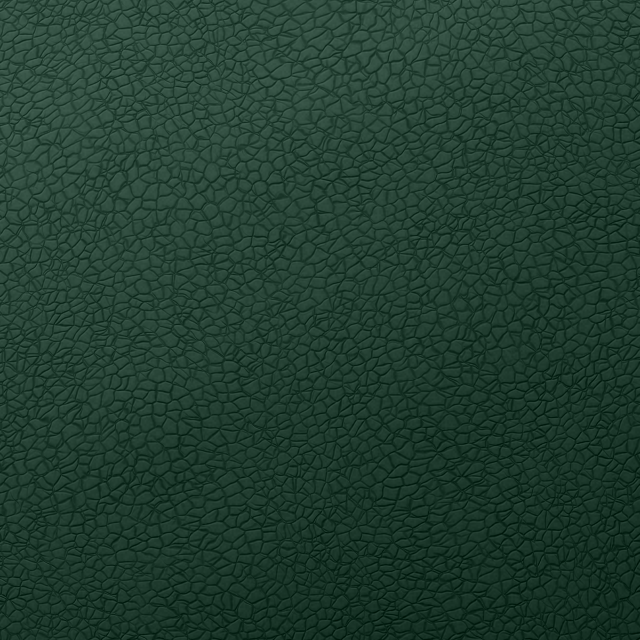
Reproduce this texture procedurally as a WebGL 1 fragment shader.

```glsl
precision highp float;

uniform vec2 u_resolution;

const vec3 SHADE_GREEN = vec3(0.072, 0.176, 0.127);
const vec3 LIT_GREEN = vec3(0.232, 0.346, 0.292);
const vec2 LIGHT_DIR = vec2(-0.35, 0.94);

float hash(vec2 p) {
  vec3 q = fract(p.xyx * vec3(0.1031, 0.1030, 0.0973));
  q += dot(q, q.yzx + 33.33);
  return fract((q.x + q.y) * q.z);
}

vec2 hash2(vec2 p) {
  return vec2(hash(p), hash(p + 57.3));
}

float noise(vec2 p) {
  vec2 cell = floor(p);
  vec2 f = fract(p);
  f = f * f * (3.0 - 2.0 * f);
  float low = mix(hash(cell), hash(cell + vec2(1.0, 0.0)), f.x);
  float high = mix(hash(cell + vec2(0.0, 1.0)), hash(cell + 1.0), f.x);
  return mix(low, high, f.y);
}

vec2 rotate(vec2 p, float angle) {
  float c = cos(angle);
  float s = sin(angle);
  return vec2(c * p.x + s * p.y, c * p.y - s * p.x);
}

vec2 cellPoint(vec2 cell, float jitter) {
  return cell + 0.5 + jitter * (hash2(cell) - 0.5);
}

// Distance to the nearest border between Voronoi cells
float borderDistance(vec2 p, float jitter) {
  vec2 home = floor(p);
  vec2 nearest = vec2(0.0);
  float best = 100.0;
  for (int y = -1; y <= 1; y++) {
    for (int x = -1; x <= 1; x++) {
      vec2 toPoint = cellPoint(home + vec2(float(x), float(y)), jitter) - p;
      float d = dot(toPoint, toPoint);
      if (d < best) {
        best = d;
        nearest = toPoint;
      }
    }
  }
  float border = 10.0;
  for (int y = -2; y <= 2; y++) {
    for (int x = -2; x <= 2; x++) {
      vec2 toPoint = cellPoint(home + vec2(float(x), float(y)), jitter) - p;
      vec2 across = toPoint - nearest;
      if (dot(across, across) > 0.0001) {
        border = min(border, dot(0.5 * (nearest + toPoint), normalize(across)));
      }
    }
  }
  return border;
}

// Surface height: 1 on the grains, 0 at the bottom of the creases
float leatherHeight(vec2 uv) {
  vec2 bend = vec2(noise(uv * 5.0), noise(uv * 5.0 + 31.0)) - 0.5;
  vec2 wobble = vec2(noise(uv * 80.0), noise(uv * 80.0 + 17.0)) - 0.5;
  vec2 p = uv + 0.05 * bend + 0.006 * wobble;

  float grain = borderDistance(rotate(p, 0.42) * vec2(47.0, 63.0), 0.85);
  float wrinkle = borderDistance(rotate(p, 1.05) * vec2(42.0, 33.0) + 9.0, 0.9);

  float grainDepth = mix(0.55, 1.05, noise(uv * 32.0 + 5.0));
  float wrinkleDepth = 0.85 * smoothstep(0.2, 0.75, noise(uv * 36.0 + 71.0));
  float grainCrease = grainDepth * (1.0 - smoothstep(0.0, 0.16, grain));
  float wrinkleCrease = wrinkleDepth * (1.0 - smoothstep(0.0, 0.11, wrinkle));
  float dome = 0.2 * smoothstep(0.0, 0.4, grain);
  return 0.8 + dome - 0.9 * max(grainCrease, wrinkleCrease);
}

// Broad light falling from the upper left, with soft diagonal folds
float broadLight(vec2 uv) {
  float ramp = 0.34 + 0.72 * uv.y - 0.32 * uv.x;
  float folds = noise(rotate(uv, 0.45) * vec2(2.5, 7.0) + 3.0) - 0.5;
  return clamp(ramp + 0.18 * folds, 0.0, 1.0);
}

void main() {
  vec2 uv = gl_FragCoord.xy / min(u_resolution.x, u_resolution.y);
  float height = leatherHeight(uv);
  float slope = height - leatherHeight(uv + 0.0021 * LIGHT_DIR);
  float light = broadLight(uv);

  vec3 color = mix(SHADE_GREEN, LIT_GREEN, light);
  color -= vec3(0.086, 0.090, 0.088) * (1.0 - height) * mix(0.6, 1.15, light);
  color += 0.064 * clamp(slope, -0.8, 0.8);

  // Fine pores
  color += 0.030 * (noise(uv * 330.0) - 0.5);
  gl_FragColor = vec4(clamp(color, 0.0, 1.0), 1.0);
}
```
